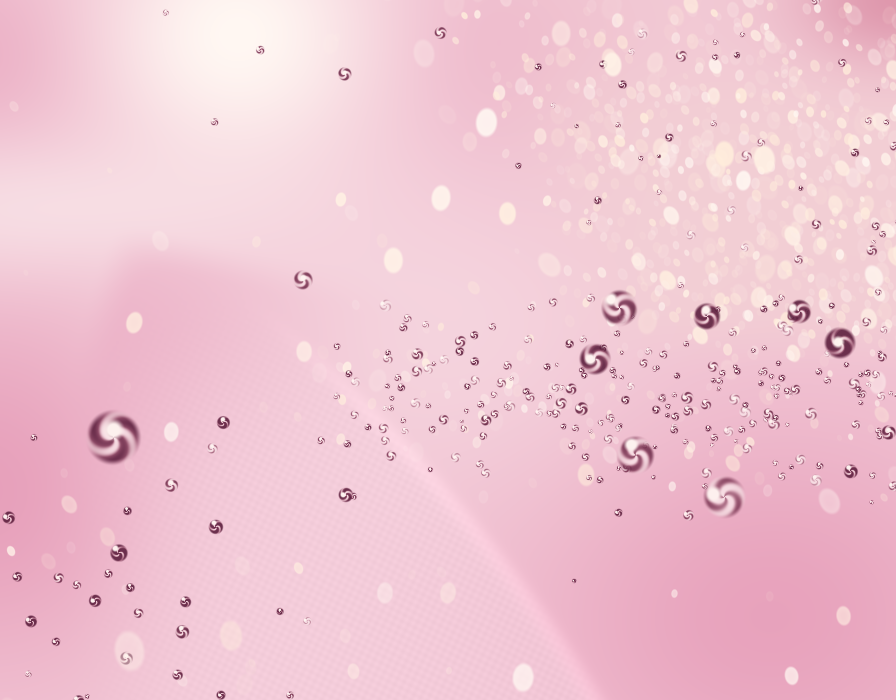
This background is drawn by a Shadertoy shader. Its source:

```glsl
const vec3 CREAM = vec3(1.0, 0.97, 0.95);
const vec3 PALE = vec3(0.97, 0.88, 0.90);
const vec3 PINK = vec3(0.95, 0.785, 0.84);
const vec3 ROSE = vec3(0.90, 0.61, 0.72);
const vec3 DUSK = vec3(0.84, 0.51, 0.61);
const vec3 PLUM = vec3(0.36, 0.12, 0.24);

vec3 hash3(vec2 cell, float seed) {
    vec3 q = vec3(dot(cell, vec2(127.1, 311.7)), dot(cell, vec2(269.5, 183.3)), dot(cell, vec2(419.2, 371.9)));
    return fract(sin(q + seed * 17.3) * 43758.5);
}

float blob(vec2 p, vec2 centre, vec2 radius) {
    vec2 d = (p - centre) / radius;
    return exp(-dot(d, d));
}

// Density of scattered parts: sparkle cloud, gem band, lower left beads, everywhere
vec4 regions(vec2 p) {
    float cloud = smoothstep(0.92, 1.22, p.x + 0.35 * p.y) * smoothstep(0.45, 0.57, p.y);
    cloud *= mix(1.0, 0.45, smoothstep(0.8, 0.98, p.y));
    float band = blob(p, vec2(p.x, 0.43), vec2(1.0, 0.085)) * smoothstep(0.38, 0.62, p.x);
    float beads = blob(p, vec2(0.12, 0.14), vec2(0.25, 0.19));
    return vec4(cloud, band, beads, 1.0);
}

// Soft light, draped cloth and its diagonal fold
vec3 backdrop(vec2 p) {
    vec3 col = PINK;
    col = mix(col, ROSE, 0.9 * blob(p, vec2(-0.02, 0.30), vec2(0.24, 0.27)));
    col = mix(col, ROSE, 0.85 * blob(p, vec2(1.10, 0.12), vec2(0.36, 0.29)));
    col = mix(col, ROSE, 0.55 * blob(p, vec2(-0.02, 0.92), vec2(0.18, 0.15)));
    col = mix(col, ROSE, 0.35 * blob(p, vec2(0.72, 0.93), vec2(0.20, 0.18)));
    col = mix(col, PALE, 0.85 * blob(p, vec2(0.05, 0.70), vec2(0.38, 0.10)));
    col = mix(col, PALE, 0.5 * blob(p, vec2(0.62, 0.52), vec2(0.28, 0.20)));
    col = mix(col, CREAM, blob(p, vec2(0.34, 0.95), vec2(0.20, 0.19)));
    col = mix(col, vec3(0.95, 0.82, 0.83), 0.65 * regions(p).x);
    col = mix(col, DUSK, 0.7 * blob(p, vec2(1.28, 1.0), vec2(0.14, 0.09)));

    float side = 0.165 - p.x - 0.26 * (0.62 - p.y);
    float top = p.y - 0.66 + 0.24 * (p.x - 0.18);
    float edge = 0.5 * (side + top + sqrt((side - top) * (side - top) + 0.002));
    float cloth = smoothstep(0.035, -0.03, edge);
    col = mix(col, vec3(0.92, 0.68, 0.77), 0.65 * cloth * blob(p, vec2(0.17, 0.52), vec2(0.25, 0.23)));

    float fold = p.x - 0.85 + 0.6 * p.y + 0.45 * p.y * p.y;
    float veil = smoothstep(0.025, -0.03, fold) * smoothstep(0.62, 0.3, p.y) * smoothstep(0.08, 0.35, p.x);
    col = mix(col, vec3(0.96, 0.82, 0.87), 0.55 * veil);
    col += 0.035 * blob(vec2(fold, 0.0), vec2(0.0), vec2(0.018, 1.0)) * smoothstep(0.6, 0.35, p.y);
    float mesh = sin(p.x * 420.0 + p.y * 160.0) * sin(p.y * 430.0 - p.x * 120.0);
    return col + 0.012 * mesh * veil;
}

// Tilted out-of-focus disc with a brighter rim
vec3 drawDisc(vec3 col, vec2 p, vec2 centre, float radius, float tilt, float strength, float px) {
    vec2 d = p - centre;
    d = mat2(cos(tilt), -sin(tilt), sin(tilt), cos(tilt)) * d * vec2(1.35, 1.0);
    float len = length(d);
    float soft = max(0.16 * radius, px);
    float body = 1.0 - smoothstep(radius - soft, radius + soft, len);
    float rim = mix(0.7, 1.0, smoothstep(0.3, 0.9, len / radius));
    vec3 tint = mix(CREAM, vec3(1.0, 0.93, 0.86), 0.5 + 0.5 * sin(tilt * 23.0));
    return mix(col, tint, body * mix(rim, 1.0, strength) * strength);
}

// Round cut stone: wavy facets, dark rim, white highlight
vec3 drawGem(vec3 col, vec2 p, vec2 centre, float radius, float dark, float turn, float px) {
    vec2 d = (p - centre) / radius;
    float len = length(d);
    float soft = max(0.15, px / radius);
    float facet = 0.5 + 0.5 * sin(atan(d.y, d.x) * 3.0 + turn * 6.3 + len * 7.0);
    float shade = clamp(dark * (0.35 + facet) + 0.3 * dark * smoothstep(0.4, 0.9, len), 0.0, 1.0);
    vec3 stone = mix(PALE, mix(DUSK, PLUM, shade), smoothstep(0.15, 0.75, shade));
    vec2 glint = vec2(-0.3, 0.3) + 0.3 * vec2(cos(turn * 6.3), sin(turn * 6.3));
    stone = mix(stone, CREAM, smoothstep(0.5, 0.2, length(d - glint)));
    return mix(col, stone, 0.9 * (1.0 - smoothstep(1.0 - soft, 1.0 + soft, len)));
}

// One jittered grid of discs (dark < 0) or gems
vec3 scatter(vec3 col, vec2 p, float cells, float radius, float dark, vec4 weights, float seed, float px) {
    for (int j = -1; j <= 1; j++)
    for (int i = -1; i <= 1; i++) {
        vec2 cell = floor(p * cells) + vec2(i, j);
        vec3 place = hash3(cell, seed);
        vec3 look = hash3(cell, seed + 5.0);
        vec2 centre = (cell + place.xy) / cells;
        if (place.z > dot(weights, regions(centre))) continue;
        float size = radius * mix(0.45, 1.0, look.x);
        if (dark < 0.0) col = drawDisc(col, p, centre, size, look.y - 0.3, mix(0.12, 0.85, look.z * look.z), px);
        else col = drawGem(col, p, centre, size, dark * mix(0.5, 1.0, look.z), look.y, px);
    }
    return col;
}

void mainImage(out vec4 fragColor, in vec2 fragCoord) {
    vec2 p = fragCoord / iResolution.y;
    float px = 1.0 / iResolution.y;
    vec3 col = backdrop(p);

    // Blurred sparkle, from large to fine
    col = scatter(col, p, 17.0, 0.020, -1.0, vec4(0.65, 0.06, 0.05, 0.06), 1.0, px);
    col = scatter(col, p, 32.0, 0.015, -1.0, vec4(0.80, 0.12, 0.0, 0.02), 2.0, px);
    col = scatter(col, p, 52.0, 0.009, -1.0, vec4(0.75, 0.22, 0.0, 0.01), 3.0, px);

    // Small stones
    col = scatter(col, p, 48.0, 0.0085, 0.55, vec4(0.04, 0.30, 0.0, 0.005), 4.0, px);
    col = scatter(col, p, 68.0, 0.006, 0.75, vec4(0.03, 0.22, 0.0, 0.003), 6.0, px);
    col = scatter(col, p, 24.0, 0.010, 0.95, vec4(0.0, 0.02, 0.32, 0.006), 7.0, px);

    // Bright foreground discs: x, y, radius
    vec3 discs[13] = vec3[13](vec3(0.562, 0.628, 0.018), vec3(1.092, 0.772, 0.020), vec3(0.875, 0.908, 0.017),
        vec3(0.725, 0.695, 0.016), vec3(0.63, 0.717, 0.018), vec3(0.64, 0.153, 0.015), vec3(0.55, 0.153, 0.015),
        vec3(0.33, 0.092, 0.021), vec3(0.185, 0.07, 0.028), vec3(1.035, 0.78, 0.018), vec3(1.062, 0.742, 0.014),
        vec3(0.487, 0.715, 0.010), vec3(0.695, 0.825, 0.020));
    for (int i = 0; i < 13; i++)
        col = drawDisc(col, p, discs[i].xy, discs[i].z, 0.15 * sin(float(i)), discs[i].y > 0.5 ? 0.9 : 0.45, px);

    // Large stones: x, y, radius, darkness
    vec4 gems[11] = vec4[11](vec4(0.162, 0.375, 0.036, 0.6), vec4(0.885, 0.56, 0.024, 0.55),
        vec4(0.85, 0.487, 0.021, 0.65), vec4(1.01, 0.548, 0.018, 0.8), vec4(1.142, 0.555, 0.016, 0.7),
        vec4(1.20, 0.51, 0.021, 0.9), vec4(0.908, 0.35, 0.025, 0.5), vec4(1.035, 0.29, 0.028, 0.42),
        vec4(0.433, 0.60, 0.013, 0.5), vec4(0.17, 0.21, 0.012, 0.95), vec4(0.494, 0.293, 0.010, 0.7));
    for (int i = 0; i < 11; i++)
        col = drawGem(col, p, gems[i].xy, gems[i].z, gems[i].w, fract(float(i) * 0.37), px);

    fragColor = vec4(clamp(col, 0.0, 1.0), 1.0);
}
```
